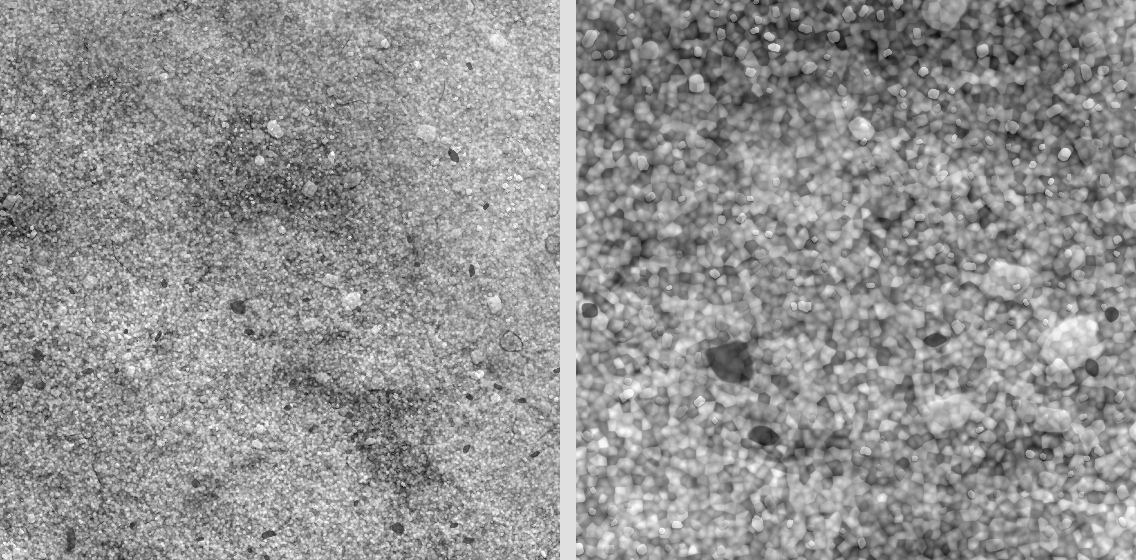
Left, the full canvas; right, a detail of the centre.
This texture is drawn by a Shadertoy shader. Its source:

```glsl
const vec2 LIGHT_DIR = vec2(0.3, 0.95);
const float BASE_GREY = 0.612;
const float PIT_GREY = 0.24;

float hash(vec2 p) {
    vec3 q = fract(p.xyx * 0.1031);
    q += dot(q, q.yzx + 33.33);
    return fract((q.x + q.y) * q.z);
}

vec2 hash2(vec2 p) {
    return vec2(hash(p), hash(p + 71.7));
}

mat2 rotation(float angle) {
    float c = cos(angle), s = sin(angle);
    return mat2(c, s, -s, c);
}

float noise(vec2 p) {
    vec2 cell = floor(p), f = fract(p);
    f = f * f * (3.0 - 2.0 * f);
    float low = mix(hash(cell), hash(cell + vec2(1, 0)), f.x);
    float high = mix(hash(cell + vec2(0, 1)), hash(cell + vec2(1, 1)), f.x);
    return mix(low, high, f.y);
}

float fbm(vec2 p, int octaves) {
    float sum = 0.0, weight = 0.5, total = 0.0;
    for (int i = 0; i < octaves; i++) {
        sum += weight * noise(p);
        total += weight;
        weight *= 0.5;
        p = rotation(0.6) * p * 2.03 + 13.7;
    }
    return sum / total;
}

// Soft sand grains: x = grain tone, y = distance to the nearest centre
vec2 grains(vec2 p) {
    vec2 cell = floor(p);
    float tone = 0.0, total = 0.0, nearest = 2.0;
    for (int y = -1; y <= 1; y++)
    for (int x = -1; x <= 1; x++) {
        vec2 id = cell + vec2(x, y);
        vec2 away = p - id - hash2(id);
        float weight = exp(-14.0 * dot(away, away));
        tone += weight * hash(id + 37.3);
        total += weight;
        nearest = min(nearest, length(away));
    }
    return vec2(tone / total, nearest);
}

// Rounded, slightly angular stone outline, 1.0 on its edge
float stoneShape(vec2 p, float angle, float stretch, float radius) {
    vec2 q = abs(rotation(angle) * p) * vec2(1.0 / stretch, stretch) / radius;
    return pow(q.x * q.x * q.x + q.y * q.y * q.y, 1.0 / 3.0);
}

// Scattered stones: x = coverage, y = tone offset, z = shadow
vec3 stones(vec2 p, float density, float seed) {
    vec2 cell = floor(p);
    float wobble = 0.55 * (fbm(p * 4.0 + seed, 2) - 0.5);
    vec3 result = vec3(0.0);
    for (int y = -1; y <= 1; y++)
    for (int x = -1; x <= 1; x++) {
        vec2 id = cell + vec2(x, y);
        float cluster = smoothstep(0.25, 0.7, noise(id * 0.17 + seed));
        if (hash(id + seed + 17.0) > density * cluster) continue;
        vec2 rnd = hash2(id + seed);
        vec2 away = p - id - 0.2 - 0.6 * rnd;
        float size = hash(id + seed + 5.0);
        float radius = mix(0.15, 0.36, size * size);
        float angle = 6.283 * rnd.x;
        float stretch = mix(1.0, 1.28, rnd.y);
        float body = stoneShape(away, angle, stretch, radius) + wobble;
        float shade = stoneShape(away + LIGHT_DIR * radius * 0.4, angle, stretch, radius) + wobble;
        float cover = smoothstep(1.12, 0.88, body);
        float bright = hash(id + seed + 29.0);
        float tone = 0.01 + 0.21 * bright * bright + 0.1 * dot(away, LIGHT_DIR) / radius;
        result.xy = mix(result.xy, vec2(1.0, tone), cover);
        result.z = max(result.z, smoothstep(1.3, 0.8, shade));
    }
    return result;
}

// Thin broken fissures along a noise contour
float fissures(vec2 p) {
    float line = abs(fbm(p * 7.0, 4) - 0.5);
    float broken = smoothstep(0.6, 0.78, noise(p * 13.0 + 41.0));
    return broken * smoothstep(0.014, 0.002, line);
}

// Shading of bumps lit along the light direction
float relief(vec2 p, float scale) {
    vec2 q = p * scale;
    return fbm(q, 3) - fbm(q + LIGHT_DIR * 0.3, 3);
}

void mainImage(out vec4 fragColor, in vec2 fragCoord) {
    vec2 uv = fragCoord / min(iResolution.x, iResolution.y);
    vec2 warp = vec2(fbm(uv * 5.0 + 3.1, 3), fbm(uv * 5.0 + 19.4, 3)) - 0.5;

    // Broad stains, with a calmer and paler upper right
    float calm = smoothstep(0.85, 1.6, uv.x + uv.y + warp.x);
    float cloud = fbm((uv + 0.25 * warp) * vec2(3.2, 4.2) + 8.3, 5) - 0.5;
    float stain = smoothstep(0.51, 0.7, fbm((uv + 0.3 * warp) * vec2(4.0, 5.5) + 27.0, 5));
    float grey = BASE_GREY + 0.34 * cloud + 0.035 * calm;
    grey -= 0.19 * stain * (1.0 - 0.5 * calm);

    // Sand grain and surface bumps
    vec2 sand = grains(uv * 185.0);
    float grit = 0.31 * (sand.x - 0.5) + 0.2 * (0.4 - sand.y);
    grit += 0.2 * (noise(uv * 310.0) - 0.5) + 0.16 * (fbm(uv * 60.0, 3) - 0.5);
    grit += 0.34 * relief(uv, 75.0) + 0.24 * relief(uv + 5.0, 24.0);
    float roughness = mix(1.08, 0.74, calm);

    // Pebbles from fine to coarse
    for (int i = 0; i < 3; i++) {
        float level = float(i);
        vec3 pebble = stones(uv * 92.0 / exp2(level), 0.55 - 0.13 * level, 11.0 + 23.0 * level);
        grey -= 0.13 * pebble.z * (1.0 - pebble.x);
        grey = mix(grey, max(grey, 0.56) + pebble.y, pebble.x);
        roughness *= 1.0 - 0.4 * pebble.x;
    }
    grey += roughness * grit;

    // Small holes and fissures
    float pit = stones(uv * 30.0 + 4.0 * warp, 0.09, 97.0).x;
    grey = mix(grey, PIT_GREY + 0.3 * grit, 0.8 * pit);
    grey -= 0.2 * fissures(uv + 0.04 * warp);

    fragColor = vec4(vec3(clamp(grey, 0.08, 0.97)), 1.0);
}
```
